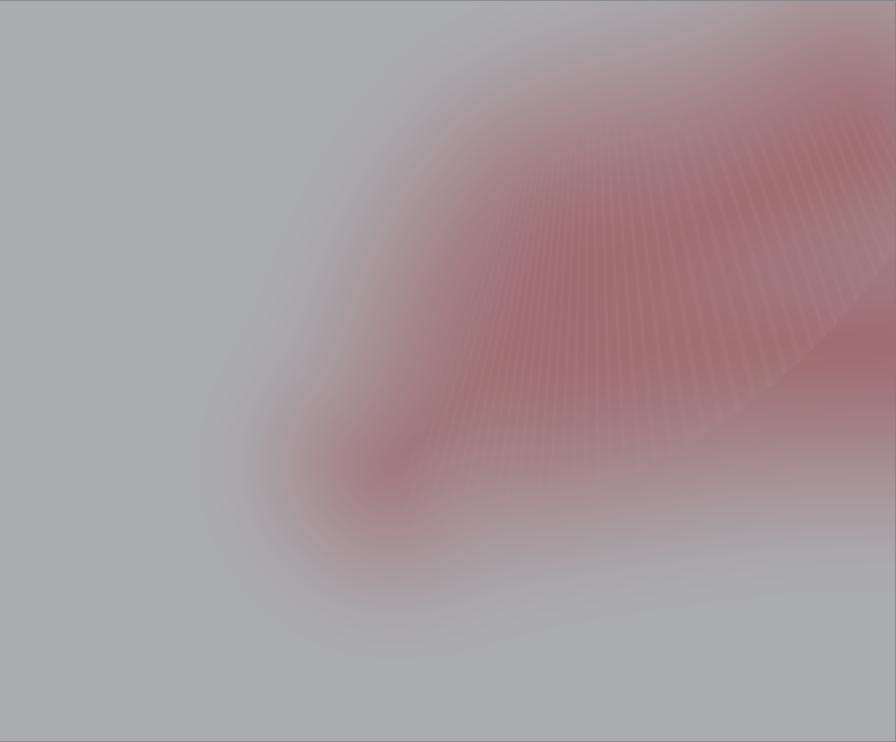
A WebGL 1 fragment shader for this background:

```glsl
precision highp float;

uniform vec2 u_resolution;

// Palette
const vec3 MIST = vec3(0.670, 0.674, 0.690);
const vec3 ROSE = vec3(0.622, 0.418, 0.435);
const vec3 SHEEN = vec3(0.72, 0.61, 0.62);
const vec3 FRAME = vec3(0.50, 0.50, 0.52);

// Layout, in units of the canvas height
const float ASPECT = 512.0 / 424.0;
const vec2 TAIL = vec2(0.530, 0.375);
const vec2 HEART = vec2(0.800, 0.630);
const vec2 UPPER_TIP = vec2(1.150, 0.795);
const vec2 LOWER_BASE = vec2(0.770, 0.535);
const vec2 LOWER_TIP = vec2(1.250, 0.540);
const float TAIL_RADIUS = 0.083;
const float BODY_RADIUS = 0.17;
const float LOWER_RADIUS = 0.155;
const float BLEND = 0.16;
const float SOFTNESS = 0.20;

const vec2 DISC_CENTER = vec2(0.475, 1.158);
const float DISC_RADIUS = 0.883;
const float FAN_AXIS = 0.797;
const float APEX_LEFT = 1.126;
const float APEX_RIGHT = 1.64;
const float RAY_DENSITY = 54.0;
const float RAY_HALF_WIDTH = 0.13;
const float RAY_STRENGTH = 0.11;
const float VEIL_STRENGTH = 0.03;
const float RIM_STRENGTH = 0.06;
const float TINT_SCALE = 5.0;
const float TINT_STRENGTH = 0.014;
const float FRAME_WIDTH = 0.0016;

vec2 gradientAt(vec2 cell) {
  float angle = 6.2832 * fract(sin(dot(cell, vec2(127.1, 311.7))) * 43758.5);
  return vec2(cos(angle), sin(angle));
}

float gradientNoise(vec2 p) {
  vec2 i = floor(p);
  vec2 f = fract(p);
  vec2 w = f * f * f * (f * (f * 6.0 - 15.0) + 10.0);
  vec2 e = vec2(1.0, 0.0);
  float low = mix(dot(gradientAt(i), f), dot(gradientAt(i + e), f - e), w.x);
  float high = mix(dot(gradientAt(i + e.yx), f - e.yx),
                   dot(gradientAt(i + e.xx), f - e.xx), w.x);
  return mix(low, high, w.y);
}

// Capsule whose radius changes from one end to the other
float taperedCapsule(vec2 p, vec2 a, vec2 b, float ra, float rb) {
  vec2 axis = b - a;
  float h = clamp(dot(p - a, axis) / dot(axis, axis), 0.0, 1.0);
  return length(p - a - axis * h) - mix(ra, rb, h);
}

float smoothUnion(float a, float b, float k) {
  float h = max(k - abs(a - b), 0.0) / k;
  return min(a, b) - 0.25 * h * h * k;
}

// Soft three-armed glow
float glowAmount(vec2 p) {
  float tail = taperedCapsule(p, TAIL, HEART, TAIL_RADIUS, BODY_RADIUS);
  float upper = taperedCapsule(p, HEART, UPPER_TIP, BODY_RADIUS, BODY_RADIUS);
  float lower = taperedCapsule(p, LOWER_BASE, LOWER_TIP, LOWER_RADIUS, LOWER_RADIUS);
  float d = smoothUnion(smoothUnion(tail, upper, BLEND), lower, BLEND);
  return 1.0 - smoothstep(-SOFTNESS, SOFTNESS, d);
}

// Fine rays fanning downward; the apex rises toward the right
float fanRays(vec2 p, float pixel) {
  float apex = mix(APEX_LEFT, APEX_RIGHT, smoothstep(0.63, 1.104, p.x));
  float drop = max(apex - p.y, 0.05);
  float slope = (p.x - FAN_AXIS) / drop;
  float offset = abs(fract(slope * RAY_DENSITY) - 0.5);
  float blur = 0.06 + pixel * RAY_DENSITY / drop;
  float ray = 1.0 - smoothstep(RAY_HALF_WIDTH - blur, RAY_HALF_WIDTH + blur, offset);
  float sideFade = smoothstep(-0.36, -0.29, slope);
  float topFade = 1.0 - smoothstep(0.78, 0.91, p.y);
  return ray * sideFade * topFade;
}

void main() {
  vec2 uv = gl_FragCoord.xy / u_resolution;
  vec2 p = uv * vec2(ASPECT, 1.0);
  float pixel = 1.0 / u_resolution.y;

  // Glow with a slight drift between warm and mauve
  float glow = glowAmount(p);
  float drift = gradientNoise(p * TINT_SCALE) * TINT_STRENGTH;
  vec3 color = mix(MIST, ROSE + vec3(0.0, -0.2, 1.0) * drift, glow);

  // Translucent disc with rays and a pale rim
  float discDistance = length(p - DISC_CENTER) - DISC_RADIUS;
  float inside = 1.0 - smoothstep(-pixel, pixel, discDistance);
  float rim = exp(-abs(discDistance + 0.006) / 0.008);
  float sheen = VEIL_STRENGTH + RIM_STRENGTH * rim + RAY_STRENGTH * fanRays(p, pixel);
  color = mix(color, SHEEN, inside * glow * sheen);

  // Hairline along the top, right and bottom
  float border = min(min(p.y, 1.0 - p.y), ASPECT - p.x);
  float line = 1.0 - smoothstep(FRAME_WIDTH - 0.5 * pixel, FRAME_WIDTH + 0.5 * pixel, border);
  color = mix(color, FRAME, 0.7 * line);

  gl_FragColor = vec4(color, 1.0);
}
```
